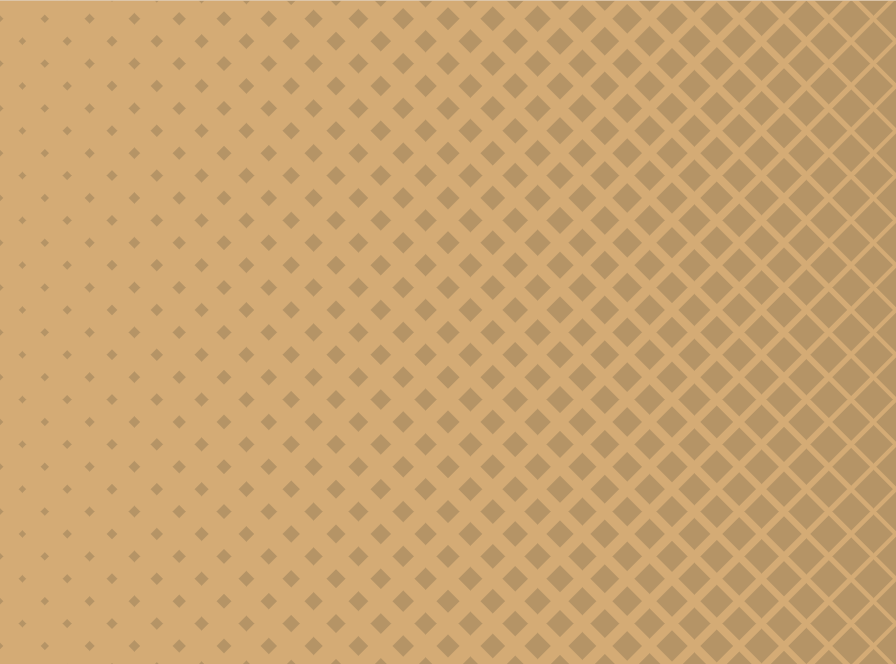
Write a Shadertoy shader that draws this pattern.

```glsl
// Halftone of dark diamonds on tan, growing steadily from left to right.
// The staggered lattice becomes a square grid in diagonal coordinates,
// where each diamond is an axis-aligned box sized by its column.

const vec3 TAN = vec3(0.83, 0.67, 0.46);
const vec3 BROWN = vec3(0.71, 0.58, 0.40);
const vec3 PALE = vec3(0.87, 0.79, 0.69);
const float COLUMNS = 40.0;      // column steps across the canvas width
const float ROW_OFFSET = 0.805;  // height of the lowest even row, in steps
const float RADIUS_LEFT = 0.15;  // half diagonal at the left edge, in steps
const float RADIUS_RIGHT = 0.88; // half diagonal at the right edge
const float RIM = 0.0013;        // pale top rim, as a share of the height

// Signed distance, in column steps, to the diamond of the nearest lattice point
float diamondDistance(vec2 p) {
    vec2 diagonal = vec2(p.x + p.y, p.x - p.y);
    vec2 center = 2.0 * floor(0.5 * diagonal + 0.5);
    float column = 0.5 * (center.x + center.y);
    float radius = mix(RADIUS_LEFT, RADIUS_RIGHT, column / COLUMNS);
    vec2 offset = abs(diagonal - center);
    return (max(offset.x, offset.y) - radius) * inversesqrt(2.0);
}

void mainImage(out vec4 fragColor, in vec2 fragCoord) {
    // Lattice coordinates, scaled by the canvas width
    float pixel = COLUMNS / iResolution.x;
    vec2 p = fragCoord * pixel - vec2(0.0, ROW_OFFSET);

    // Diamonds, with edge coverage over one pixel
    float coverage = clamp(0.5 - diamondDistance(p) / pixel, 0.0, 1.0);
    vec3 color = mix(TAN, BROWN, coverage);

    // Thin pale rim along the top edge
    float rimStart = (1.0 - RIM) * iResolution.y;
    color = mix(color, PALE, clamp(fragCoord.y - rimStart + 0.5, 0.0, 1.0));
    fragColor = vec4(color, 1.0);
}
```
